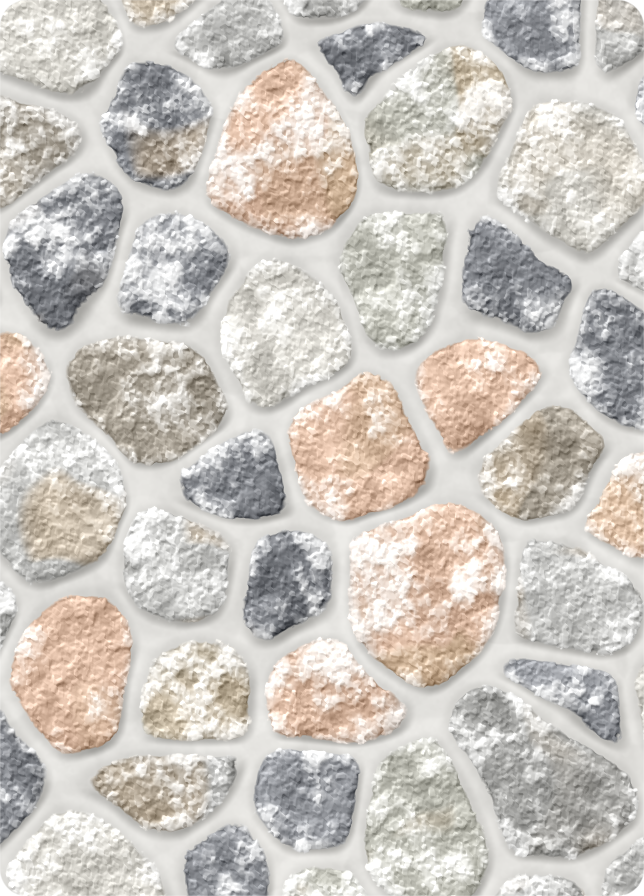
A Shadertoy shader for this texture:

```glsl
const vec2 CELL = vec2(0.238, 0.170);      // mean stone spacing, canvas width = 1
const vec2 TO_LIGHT = vec2(-0.45, 0.89);
const vec3 MORTAR = vec3(0.895, 0.89, 0.875);
const vec3 FROST = vec3(0.95, 0.95, 0.945);
const vec3 OCHRE = vec3(0.77, 0.68, 0.56);

const vec3 ROCKS[8] = vec3[8](
    vec3(0.53, 0.54, 0.56), vec3(0.86, 0.85, 0.82),
    vec3(0.66, 0.66, 0.65), vec3(0.88, 0.75, 0.66),
    vec3(0.59, 0.60, 0.62), vec3(0.78, 0.78, 0.77),
    vec3(0.67, 0.64, 0.59), vec3(0.77, 0.77, 0.73));

struct Stone {
    vec2 id;
    vec2 outward;   // direction to the nearest joint
    float depth;    // distance from the joint centre
};

vec2 hash22(vec2 p) {
    vec3 q = fract(p.xyx * vec3(0.1031, 0.1030, 0.0973));
    q += dot(q, q.yzx + 33.33);
    return fract((q.xx + q.yz) * q.zy);
}

// Cellular noise with soft borders between the cells
float cellNoise(vec2 p) {
    vec2 base = floor(p), f = fract(p);
    float sum = 0.0, total = 0.0;
    for (int y = -1; y <= 1; y++)
    for (int x = -1; x <= 1; x++) {
        vec2 g = vec2(x, y);
        vec2 h = hash22(base + g);
        vec2 r = g + h - f;
        float w = exp(-7.0 * dot(r, r));
        sum += w * fract(h.x * 17.3 + h.y * 41.7);
        total += w;
    }
    return sum / total;
}

float roughness(vec2 p) {
    float sum = 0.0, total = 0.0, amp = 1.0;
    p = p * 17.0 + 40.0;
    for (int i = 0; i < 4; i++) {
        sum += amp * cellNoise(p);
        total += amp;
        amp *= 0.8;
        p = mat2(0.8, 0.6, -0.6, 0.8) * p * 2.15 + 7.0;
    }
    return sum / total;
}

vec2 wobble(vec2 p, float freq, float amount) {
    vec2 a = sin(p.yx * freq + vec2(0.7, 2.1));
    vec2 b = sin(p * freq * 1.7 + a.yx * 1.5 + 4.0);
    return p + amount * (a + b);
}

vec2 seedPoint(vec2 id) {
    float stagger = 0.5 * mod(id.y, 2.0);
    return (id + 0.5 + vec2(stagger, 0.0) + 0.72 * (hash22(id + 61.0) - 0.5)) * CELL;
}

float seedWeight(vec2 id) {
    return 0.011 * hash22(id + 19.0).x;
}

// Weighted Voronoi cell with rounded corners
Stone findStone(vec2 p, float rounding) {
    Stone s = Stone(vec2(0.0), vec2(0.0), 1.0);
    vec2 base = floor(p / CELL);
    float best = 1e3;
    for (int y = -2; y <= 2; y++)
    for (int x = -2; x <= 2; x++) {
        vec2 id = base + vec2(x, y);
        vec2 r = p - seedPoint(id);
        float power = dot(r, r) - seedWeight(id);
        if (power < best) { best = power; s.id = id; }
    }
    vec2 home = seedPoint(s.id);
    for (int y = -2; y <= 2; y++)
    for (int x = -2; x <= 2; x++) {
        if (x == 0 && y == 0) continue;
        vec2 id = s.id + vec2(x, y);
        vec2 other = seedPoint(id), r = p - other;
        float gap = length(other - home);
        float edge = (dot(r, r) - seedWeight(id) - best) / (2.0 * gap);
        float h = clamp(0.5 + 0.5 * (edge - s.depth) / rounding, 0.0, 1.0);
        s.depth = mix(edge, s.depth, h) - rounding * h * (1.0 - h);
        s.outward = mix((other - home) / gap, s.outward, h);
    }
    return s;
}

vec3 rockColor(vec2 id, vec2 p, float grain, float rim) {
    vec2 h = hash22(id + 5.0);
    vec3 rock = ROCKS[int(mod(id.x * 3.0 + id.y * 5.0 + floor(h.x * 3.0) + 64.0, 8.0))];
    float stain = cellNoise(wobble(p, 23.0, 0.02) * 9.0 + h * 30.0);
    rock = mix(rock, OCHRE, 0.6 * smoothstep(0.5, 0.9, stain) * step(0.45, h.y));
    float cloud = cellNoise(p * 13.0 + h.yx * 50.0);
    float frost = smoothstep(0.45, 0.85, grain + 0.4 * (cloud - 0.5) + 0.12 * rim + 0.12 * (h.x - 0.5));
    return mix(rock, FROST, 0.75 * frost) + 0.42 * (grain - 0.5);
}

float roundedBox(vec2 p, vec2 halfSize, float radius) {
    vec2 q = abs(p) - halfSize + radius;
    return length(max(q, 0.0)) + min(max(q.x, q.y), 0.0) - radius;
}

void mainImage(out vec4 fragColor, in vec2 fragCoord) {
    vec2 p = fragCoord / iResolution.x;
    vec2 canvas = iResolution.xy / iResolution.x;
    float pixel = 1.0 / iResolution.x;

    float grain = roughness(p);
    float slope = grain - roughness(p + TO_LIGHT * 0.004);
    Stone s = findStone(wobble(p + 3.0, 19.0, 0.006), 0.035);
    float inset = 0.011 + 0.006 * hash22(s.id).y;
    float inside = s.depth - inset + 0.018 * (grain - 0.5);
    float facing = dot(s.outward, TO_LIGHT);

    // Stone face: chipped relief and a bevelled rim
    float rim = 1.0 - smoothstep(0.0, 0.022, inside);
    vec3 rock = rockColor(s.id, p, grain, rim);
    rock += 0.85 * slope + 0.10 * rim * facing;
    rock -= 0.09 * (1.0 - smoothstep(0.0, 0.007, inside));

    // Mortar: trowel marks and the shadow cast under each stone
    float trowel = cellNoise(wobble(p, 31.0, 0.012) * vec2(22.0, 30.0));
    float nearStone = smoothstep(0.0, inset, s.depth);
    vec3 mortar = MORTAR + 0.05 * (trowel - 0.5) + 0.06 * (grain - 0.5);
    mortar -= nearStone * (0.05 + 0.19 * max(-facing, 0.0));

    vec3 color = mix(mortar, rock, smoothstep(-1.0, 1.0, inside / max(pixel, 0.002)));

    // White rounded corners
    float frame = roundedBox(p - 0.5 * canvas, 0.5 * canvas, 0.042);
    color = mix(color, vec3(1.0), smoothstep(-pixel, pixel, frame));
    fragColor = vec4(clamp(color, 0.0, 1.0), 1.0);
}
```
